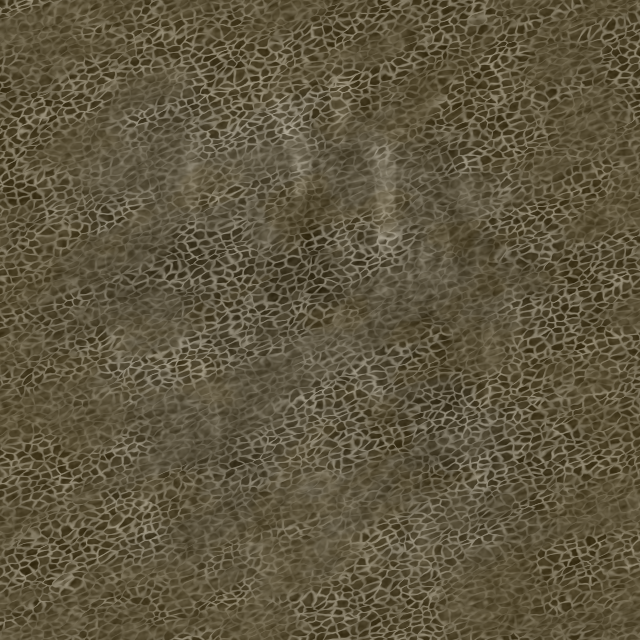
Write a three.js fragment shader that draws this texture.

```glsl
#define GRAIN_SCALE vec2(60.0, 96.0)
#define GRAIN_ANGLE 0.33
#define VEIN_TONE 0.135
#define PIT_TONE 0.085
#define STAIN_TONE 0.17
#define STREAK_TONE 0.10
#define FIBRE_TONE 0.11
#define WARM_HIDE vec3(0.360, 0.318, 0.214)
#define GREY_HIDE vec3(0.358, 0.328, 0.252)

varying vec2 vUv;

float hash(vec2 p) {
  vec3 q = fract(vec3(p.xyx) * 0.1031);
  q += dot(q, q.yzx + 33.33);
  return fract((q.x + q.y) * q.z);
}

vec2 hash2(vec2 p) {
  return vec2(hash(p), hash(p + 71.7));
}

float noise(vec2 p) {
  vec2 i = floor(p);
  vec2 f = fract(p);
  f = f * f * (3.0 - 2.0 * f);
  float low = mix(hash(i), hash(i + vec2(1.0, 0.0)), f.x);
  float high = mix(hash(i + vec2(0.0, 1.0)), hash(i + 1.0), f.x);
  return mix(low, high, f.y);
}

float fbm(vec2 p) {
  float sum = 0.0;
  float weight = 0.533;
  for (int i = 0; i < 4; i++) {
    sum += weight * noise(p);
    p = p * 2.03 + 17.3;
    weight *= 0.5;
  }
  return sum;
}

// Cell pattern: x = gap between the two nearest seeds, y = random value of the cell
vec2 cells(vec2 p) {
  vec2 home = floor(p);
  float nearest = 8.0;
  float second = 8.0;
  float id = 0.0;
  for (int y = -1; y <= 1; y++) {
    for (int x = -1; x <= 1; x++) {
      vec2 cell = home + vec2(float(x), float(y));
      vec2 seed = cell + 0.1 + 0.8 * hash2(cell);
      float d = length(seed - p);
      if (d < nearest) {
        second = nearest;
        nearest = d;
        id = hash(cell + 29.1);
      } else {
        second = min(second, d);
      }
    }
  }
  return vec2(second - nearest, id);
}

void main() {
  // Slanted grain space, slightly warped
  float c = cos(GRAIN_ANGLE);
  float s = sin(GRAIN_ANGLE);
  vec2 slant = vec2(c * vUv.x + s * vUv.y, c * vUv.y - s * vUv.x) + 3.0;
  vec2 grain = slant * GRAIN_SCALE;
  grain += 0.9 * (vec2(noise(grain * 0.45), noise(grain * 0.45 + 40.0)) - 0.5);
  grain += 0.3 * (vec2(noise(grain * 1.9), noise(grain * 1.9 + 60.0)) - 0.5);

  // Dark pits between pale veins, worn away in slanted bands
  vec2 cell = cells(grain);
  float pit = smoothstep(0.03, 0.42, cell.x);
  float worn = smoothstep(0.34, 0.62, fbm(slant * vec2(8.0, 19.0)));
  float relief = mix(0.35, 1.15, worn);
  float vein = VEIN_TONE * (0.55 + 0.9 * noise(grain * 0.8 + 90.0));
  float tone = relief * mix(vein, -PIT_TONE * (0.6 + 0.8 * cell.y), pit);

  // Fine fibres along the grain
  tone += FIBRE_TONE * (noise(slant * vec2(95.0, 210.0)) - 0.5) * (1.2 - 0.6 * worn);
  tone += 0.04 * (noise(vUv * 240.0) - 0.5);

  // Dark stains and pale vertical streaks in the middle
  vec2 fromCentre = (vUv - 0.5) * vec2(1.0, 0.95);
  float edge = length(fromCentre) + 0.22 * (fbm(vUv * 5.0 + 8.0) - 0.5);
  float middle = 1.0 - smoothstep(0.27, 0.47, edge);
  float stain = fbm(vUv * vec2(10.0, 7.0) + 31.0) - 0.5;
  tone += STAIN_TONE * stain * mix(0.25, 1.0, middle);
  float streak = smoothstep(0.48, 0.78, fbm(vUv * vec2(30.0, 7.0) + 12.0));
  float patches = smoothstep(0.42, 0.65, fbm(vUv * vec2(6.0, 4.0) + 53.0));
  tone += STREAK_TONE * streak * patches * middle;

  // Warm rim and warm islands around a grey middle
  float island = smoothstep(0.50, 0.68, fbm(slant * vec2(9.0, 16.0) + 77.0));
  float grey = mix(0.2, 0.95, middle) * (1.0 - 0.65 * island);
  grey += 0.35 * (1.0 - pit) * relief;
  vec3 hide = mix(WARM_HIDE, GREY_HIDE, clamp(grey, 0.0, 1.15));

  gl_FragColor = vec4(clamp(hide + tone, 0.0, 1.0), 1.0);
}
```
